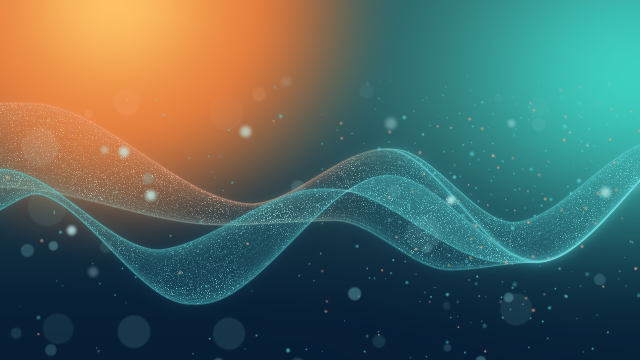
Write a Shadertoy shader that draws this background.

```glsl
// Flowing translucent ribbons over a warm-to-teal backdrop with soft bokeh.
// Each ribbon spans two eased curves filled with a veil, strands and speckles;
// discs and dust are scattered on jittered, hashed grids.
#define STRANDS 15
#define STRAND_WIDTH 0.0017
#define STRAND_GAIN 0.22
#define SPECKLE_CELL 0.0046
#define SPECKLE_GAIN 0.75
#define BOKEH_GAIN 0.27
#define DUST_GAIN 0.8

const vec3 NIGHT = vec3(0.025, 0.115, 0.205);
const vec3 SLATE = vec3(0.17, 0.32, 0.35);
const vec3 ORANGE = vec3(0.89, 0.46, 0.22);
const vec3 AMBER = vec3(1.0, 0.77, 0.4);
const vec3 TEAL = vec3(0.24, 0.81, 0.75);
const vec3 AQUA = vec3(0.33, 0.84, 0.86);
const vec3 PEACH = vec3(1.0, 0.68, 0.52);
const vec3 FROST = vec3(0.78, 0.97, 0.96);

vec3 hash3(vec2 p) {
    vec3 q = fract(vec3(p.xyx) * vec3(0.1031, 0.1030, 0.0973));
    q += dot(q, q.yxz + 33.33);
    return fract((q.xxy + q.yzz) * q.zyx);
}

float gradientNoise(vec2 p) {
    vec2 i = floor(p), f = fract(p);
    vec2 u = f * f * (3.0 - 2.0 * f);
    vec4 g;
    for (int k = 0; k < 4; k++) {
        vec2 corner = vec2(k & 1, k >> 1);
        float angle = 6.2832 * hash3(i + corner + 40.0).x;
        g[k] = dot(vec2(cos(angle), sin(angle)), f - corner);
    }
    return mix(mix(g.x, g.y, u.x), mix(g.z, g.w, u.x), u.y);
}

vec3 backdrop(vec2 p) {
    vec3 col = mix(NIGHT, SLATE, smoothstep(0.04, 0.82, p.y));
    vec2 t = p - vec2(1.77, 0.79);
    t.y *= t.y < 0.0 ? 1.4 : 1.2;
    col = mix(col, TEAL, exp(-3.3 * dot(t, t)));
    float d = length((p - vec2(0.32, 1.0)) * vec2(1.22, 1.32));
    col = mix(col, ORANGE, 1.0 - smoothstep(0.42, 1.0, d));
    return mix(col, AMBER, 0.95 * exp(-8.5 * d * d));
}

// Height change h, eased between a and b
float rise(float x, float a, float b, float h) {
    return h * smoothstep(a, b, x);
}

// Two bounding curves of a ribbon
vec2 ribbonEdges(float x, int id) {
    float tail = rise(x, 1.49, 2.0, 0.38);
    float crest = 0.714 - rise(x, 0.08, 0.71, 0.281) + rise(x, 0.69, 1.07, 0.153);
    float main = crest - rise(x, 1.07, 1.49, 0.314) + tail;
    if (id == 0) {
        float low = 0.48 - rise(x, 0.0, 0.62, 0.105) + rise(x, 0.62, 0.93, 0.012);
        return vec2(main, low - rise(x, 0.93, 1.25, 0.137) + rise(x, 1.25, 1.49, 0.022) + tail);
    }
    if (id == 1) {
        float high = 0.53 - rise(x, 0.0, 0.45, 0.225) + rise(x, 0.42, 0.89, 0.17);
        float low = 0.39 + rise(x, -0.08, 0.12, 0.075) - rise(x, 0.08, 0.53, 0.31);
        low += rise(x, 0.55, 1.08, 0.358) - rise(x, 1.08, 1.5, 0.238);
        return vec2(high - rise(x, 0.92, 1.4, 0.203) + tail, low + tail);
    }
    float upper = crest - rise(x, 1.09, 1.43, 0.204) + rise(x, 1.42, 1.84, 0.23);
    return vec2(upper, main);
}

// Sparse fine dots on turned grids, so that no rows show
float speckles(vec2 p, float px) {
    float sum = 0.0;
    for (int i = 0; i < 2; i++) {
        float a = 0.55 + 0.9 * float(i), cell = SPECKLE_CELL * (1.0 + 0.6 * float(i));
        vec2 q = mat2(cos(a), sin(a), -sin(a), cos(a)) * p / cell + 300.0;
        vec3 h = hash3(floor(q));
        float d = length(fract(q) - 0.2 - 0.6 * h.xy) * cell;
        sum += h.z * h.z * h.z * (1.0 - smoothstep(0.0002, 0.0012 + px * 0.5, d));
    }
    return sum;
}

vec3 addRibbon(vec3 col, vec2 p, int id, float px) {
    vec2 e = ribbonEdges(p.x, id);
    vec2 slope = (ribbonEdges(p.x + 0.002, id) - e) / 0.002;
    float width = max(STRAND_WIDTH, 0.65 * px), glow = 0.0;
    for (int i = 0; i < STRANDS; i++) {
        float v = 0.5 - 0.5 * cos(3.1416 * float(i) / float(STRANDS - 1));
        float s = mix(slope.x, slope.y, v);
        float d = abs(p.y - mix(e.x, e.y, v)) / sqrt(1.0 + s * s);
        float rim = pow(abs(2.0 * v - 1.0), 8.0);
        float shade = 0.5 + 0.5 * sin(p.x * 5.0 + float(i * 5 + id));
        glow += mix(0.4 * shade, 1.1, rim) * exp(-d * d / (width * width));
        glow += 0.22 * rim * exp(-d / 0.011);
    }
    float low = min(e.x, e.y), high = max(e.x, e.y);
    float inside = smoothstep(-px, px, min(p.y - low, high - p.y));
    float across = clamp((e.x - p.y) / max(abs(e.x - e.y), 0.001), 0.0, 1.0);
    float cool = id == 0 ? clamp(smoothstep(0.85, 1.2, p.x) + 0.5 * across, 0.0, 1.0) : 1.0;
    vec3 tint = mix(PEACH, AQUA, cool);
    float fade = id == 2 ? smoothstep(1.0, 1.15, p.x) : 1.0;
    float density = 0.8 + 0.9 * gradientNoise(p * 9.0 + float(id) * 7.0);
    float toEdge = pow(abs(2.0 * across - 1.0), 3.0);
    float veil = (id == 0 ? 0.06 : 0.2) + 0.22 * toEdge;
    col = mix(col, tint * 0.8, inside * fade * veil);
    vec3 spark = mix(tint, FROST, 0.35);
    col = mix(col, spark, clamp(inside * fade * density * SPECKLE_GAIN * speckles(p, px), 0.0, 1.0));
    vec3 hot = mix(tint, FROST, 0.55 * smoothstep(1.2, 4.5, glow));
    return mix(col, hot, fade * (1.0 - exp(-STRAND_GAIN * glow)));
}

// Discs of hashed size and strength; blur is relative to the radius
float discs(vec2 p, float cell, float radius, float chance, float blur, float px) {
    vec2 q = p / cell, id = floor(q);
    vec3 h = hash3(id + cell * 300.0), k = hash3(id + 71.0);
    float r = radius * mix(0.45, 1.0, k.x);
    vec2 margin = vec2(radius / cell);
    float d = length(fract(q) - mix(margin, 1.0 - margin, h.xy)) * cell;
    float disc = 1.0 - smoothstep(r * (1.0 - blur) - px, r + px, d);
    return step(h.z, chance) * disc * mix(0.3, 1.0, k.y);
}

void mainImage(out vec4 fragColor, in vec2 fragCoord) {
    float px = 1.0 / iResolution.y;
    vec2 p = fragCoord * px;
    vec3 col = backdrop(p);

    for (int id = 0; id < 3; id++) col = addRibbon(col, p, id, px);

    // Large pale bokeh, then smaller bright lights
    float band = 1.0 - smoothstep(0.6, 0.85, p.y);
    vec3 pale = mix(vec3(0.45, 0.74, 0.75), PEACH, smoothstep(0.4, 0.75, p.y) * step(p.x, 0.9));
    col = mix(col, pale, BOKEH_GAIN * band * discs(p, 0.26, 0.06, 0.5, 0.06, px));
    col = mix(col, pale, 1.5 * BOKEH_GAIN * band * discs(p + 0.07, 0.17, 0.022, 0.5, 0.15, px));
    col = mix(col, FROST, 0.85 * band * discs(p + 0.31, 0.21, 0.024, 0.23, 0.7, px));

    // Dust thickens around the right-hand ribbon
    vec2 c = (p - vec2(1.36, 0.5)) * vec2(2.6, 2.8);
    float cluster = 0.06 + 0.5 * exp(-dot(c, c)) + 0.15 * gradientNoise(p * 6.0);
    for (int i = 0; i < 3; i++) {
        float f = float(i);
        vec2 q = mat2(0.8, 0.6, -0.6, 0.8) * p + 3.0 + f * 0.137;
        float dust = discs(q, 0.032 + 0.02 * f, 0.004 + 0.0025 * f, cluster, 0.75, px * 0.5);
        col = mix(col, i == 1 ? PEACH : AQUA, DUST_GAIN * band * dust);
    }
    fragColor = vec4(clamp(col, 0.0, 1.0), 1.0);
}
```
